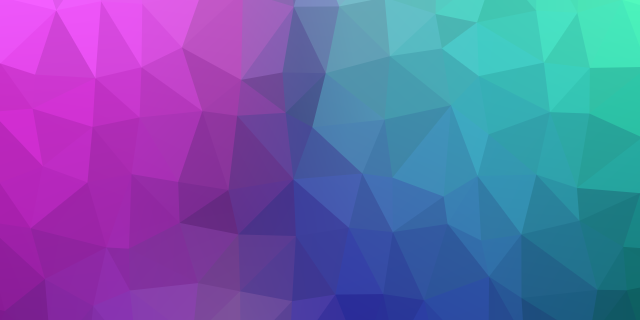
Reproduce this background procedurally as a WebGL 2 fragment shader.

```glsl
#version 300 es
precision highp float;
// Low-poly backdrop: a jittered grid of vertices is split into triangles,
// each shaded from a smooth magenta / indigo / teal colour field.
// One zigzag column of vertices forms the seam between the two halves.

uniform vec2 u_resolution;
out vec4 outColor;

#define COLUMNS 13.0      // cells across the canvas
#define ROW_STEP 0.18     // row height, as a share of the canvas
#define SEAM_X 0.53       // where the seam column stands
#define TOP_ROW 0.02      // depth of the first row below the top edge
#define JITTER 0.62       // vertex scatter, in cells
#define FLATNESS 0.8      // 1 = one flat tone per triangle
#define CONTRAST 0.13     // brightness spread between triangles

const vec2 CANVAS = vec2(2.0, 1.0);

// Colour stops from left to right, at four depths
const float STOPS[7] = float[7](0.0, 0.2, 0.37, 0.47, 0.55, 0.77, 1.0);
const vec3 TOP[7] = vec3[7](
  vec3(0.93, 0.36, 0.99), vec3(0.90, 0.35, 0.94), vec3(0.77, 0.37, 0.78),
  vec3(0.46, 0.46, 0.71), vec3(0.46, 0.68, 0.75), vec3(0.27, 0.82, 0.74),
  vec3(0.33, 1.00, 0.76));
const vec3 UPPER[7] = vec3[7](
  vec3(0.80, 0.17, 0.79), vec3(0.78, 0.20, 0.80), vec3(0.59, 0.23, 0.63),
  vec3(0.28, 0.31, 0.56), vec3(0.31, 0.58, 0.70), vec3(0.22, 0.70, 0.74),
  vec3(0.17, 0.78, 0.65));
const vec3 LOWER[7] = vec3[7](
  vec3(0.69, 0.13, 0.71), vec3(0.60, 0.15, 0.65), vec3(0.37, 0.17, 0.50),
  vec3(0.24, 0.23, 0.61), vec3(0.25, 0.34, 0.67), vec3(0.20, 0.50, 0.67),
  vec3(0.10, 0.52, 0.52));
const vec3 BOTTOM[7] = vec3[7](
  vec3(0.48, 0.10, 0.55), vec3(0.51, 0.20, 0.67), vec3(0.49, 0.33, 0.60),
  vec3(0.29, 0.23, 0.61), vec3(0.17, 0.17, 0.63), vec3(0.16, 0.30, 0.60),
  vec3(0.05, 0.37, 0.38));

float hash(vec2 p) {
  return fract(sin(dot(p, vec2(127.1, 311.7))) * 43758.5453);
}

vec3 ramp(vec3 stops[7], float x) {
  vec3 colour = stops[0];
  for (int i = 1; i < 7; i++) {
    float t = (x - STOPS[i - 1]) / (STOPS[i] - STOPS[i - 1]);
    colour = mix(colour, stops[i], clamp(t, 0.0, 1.0));
  }
  return colour;
}

// Colour at p, with y running down from the top edge
vec3 colourField(vec2 p) {
  vec2 uv = clamp(p / CANVAS, 0.0, 1.0);
  float depth = uv.y * 3.0;
  vec3 colour = mix(ramp(TOP, uv.x), ramp(UPPER, uv.x), clamp(depth, 0.0, 1.0));
  colour = mix(colour, ramp(LOWER, uv.x), clamp(depth - 1.0, 0.0, 1.0));
  return mix(colour, ramp(BOTTOM, uv.x), clamp(depth - 2.0, 0.0, 1.0));
}

// Grid vertex: scattered, except near the sawtooth seam at column 0
vec2 vertex(vec2 id) {
  vec2 scatter = vec2(hash(id), hash(id + 37.0)) - 0.5;
  vec2 cell = id + scatter * JITTER * min(abs(id.x) * 0.5, 1.0);
  vec2 pos = vec2(SEAM_X, TOP_ROW) + cell * vec2(1.0 / COLUMNS, ROW_STEP);
  if (id.x == 0.0) {
    pos.x += 0.036 * step(2.5, id.y) - 0.021 * mod(id.y, 3.0);
    pos.y += 0.03 * sin(1.26 * id.y);
  }
  return pos * CANVAS;
}

float cross2(vec2 a, vec2 b) { return a.x * b.y - a.y * b.x; }

// Signed distance to the line a-b, scaled by the winding
float edge(vec2 p, vec2 a, vec2 b, float winding) {
  return -winding * cross2(normalize(b - a), p - a);
}

// Adds one antialiased triangle to a weighted sum
void addTriangle(inout vec4 sum, vec2 p, vec2 a, vec2 b, vec2 c, float seed) {
  float winding = sign(cross2(b - a, c - a));
  float d = max(edge(p, a, b, winding),
            max(edge(p, b, c, winding), edge(p, c, a, winding)));
  float weight = clamp(0.5 - d * u_resolution.y, 1e-5, 1.0);
  vec3 colour = colourField(mix(p, (a + b + c) / 3.0, FLATNESS));
  colour *= 1.0 + CONTRAST * (seed - 0.5);
  sum += vec4(colour, 1.0) * weight;
}

void main() {
  vec2 uv = gl_FragCoord.xy / u_resolution;
  uv.y = 1.0 - uv.y;
  vec2 p = uv * CANVAS;
  vec2 home = floor((uv - vec2(SEAM_X, TOP_ROW)) * vec2(COLUMNS, 1.0 / ROW_STEP));
  vec4 sum = vec4(0.0);
  for (int j = -1; j <= 1; j++) {
    for (int i = -1; i <= 1; i++) {
      vec2 id = home + vec2(i, j);
      vec2 a = vertex(id), b = vertex(id + vec2(1.0, 0.0));
      vec2 c = vertex(id + 1.0), d = vertex(id + vec2(0.0, 1.0));
      // Split each cell along its shorter diagonal
      bool split = distance(a, c) < distance(b, d);
      addTriangle(sum, p, a, b, split ? c : d, hash(id + 11.3));
      addTriangle(sum, p, c, d, split ? a : b, hash(id + 71.9));
    }
  }
  outColor = vec4(sum.rgb / sum.a, 1.0);
}
```
